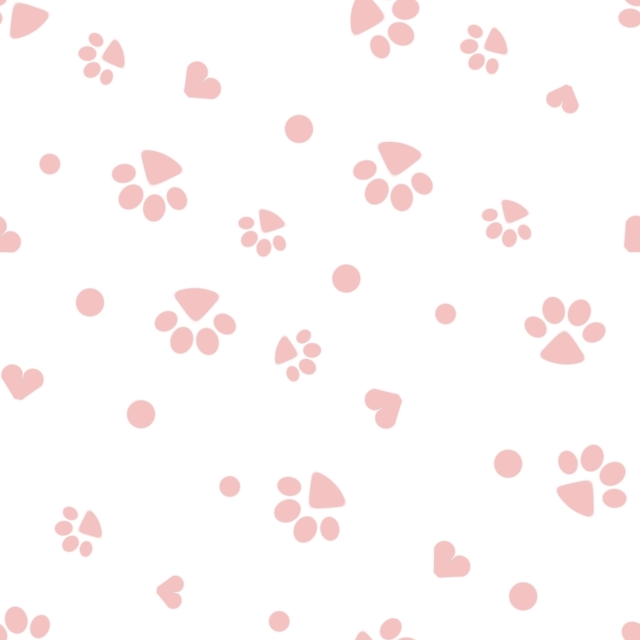
Reproduce this pattern procedurally as a Shadertoy shader.

```glsl
// Pastel pink paw prints, hearts and dots scattered on a white seamless tile

const float TILE = 768.0;   // design units along one side of the canvas
const int MOTIFS = 31;      // prime, so the lattice below fills the tile evenly

vec3 hash3(float n) {
    vec3 h = fract(vec3(n + 1.7) * vec3(0.1031, 0.1130, 0.0973));
    h += dot(h, h.yzx + 33.33);
    return fract((h.xxy + h.yzz) * h.zyx);
}

mat2 rotation(float a) {
    float c = cos(a), s = sin(a);
    return mat2(c, -s, s, c);
}

float smoothMax(float a, float b, float k) {
    float h = max(k - abs(a - b), 0.0) / k;
    return max(a, b) + h * h * k * 0.25;
}

float ellipseDistance(vec2 p, vec2 radii) {
    float k = length(p / radii);
    return k * (k - 1.0) / max(length(p / (radii * radii)), 1e-4);
}

// Rounded triangular pad with four oval toes fanned around it
float pawDistance(vec2 p) {
    p.y += 22.0;
    float sides = 0.8 * length(vec2(p.x, 6.5)) + 0.6 * p.y - 19.0;
    float base = -p.y - 17.0 + p.x * p.x / 120.0;
    float d = smoothMax(sides, base, 10.0);
    p.x = abs(p.x);
    for (int i = 0; i < 2; i++) {
        float outer = float(i);
        vec2 toe = rotation(-mix(0.32, 0.96, outer)) * p;
        toe.y -= mix(49.0, 43.0, outer);
        d = min(d, ellipseDistance(toe, mix(vec2(13.5, 16.5), vec2(11.5, 14.5), outer)));
    }
    return d;
}

// Mirrored tapered capsule: plump lobes and a blunt tip
float heartDistance(vec2 p) {
    p = vec2(abs(p.x), p.y - 5.0);
    vec2 lobe = vec2(13.0, 2.0), toTip = vec2(-11.0, -22.0);
    float h = clamp(dot(p - lobe, toTip) / dot(toTip, toTip), 0.0, 1.0);
    return length(p - lobe - toTip * h) - mix(13.5, 6.0, h);
}

// The rank picks the motif, which fixes the share of each kind
float motifDistance(vec2 p, int rank) {
    if (rank < 14) {
        float size = rank < 8 ? 1.0 : 0.66;
        return pawDistance(p / size) * size;
    }
    if (rank < 21) {
        float size = rank < 19 ? 0.97 : 0.76;
        return heartDistance(p / size) * size;
    }
    return length(p) - (rank < 27 ? 17.0 : 12.5);
}

void mainImage(out vec4 fragColor, in vec2 fragCoord) {
    vec2 p = fragCoord / iResolution.y;
    float d = 1e5;

    // Jittered lattice, wrapped at the tile borders
    for (int i = 0; i < MOTIFS; i++) {
        vec3 rnd = hash3(float(i));
        vec2 center = vec2(i, (i * 12) % MOTIFS) / float(MOTIFS) + (rnd.xy - 0.5) * 0.062;
        vec2 q = p - center;
        q = (q - round(q)) * TILE;
        d = min(d, motifDistance(rotation(rnd.z * 6.2832) * q, (i * 14) % MOTIFS));
    }

    // Crisp lightness with a softer tint along the rims
    float pixel = TILE / iResolution.y;
    float edge = max(1.3, 0.75 * pixel);
    float shade = smoothstep(edge, -edge, d);
    float tint = smoothstep(4.0, -4.0, d);
    vec3 color = vec3(1.0 - 0.18 * shade) + vec3(0.14, -0.06, -0.06) * tint;
    fragColor = vec4(clamp(color, 0.0, 1.0), 1.0);
}
```
